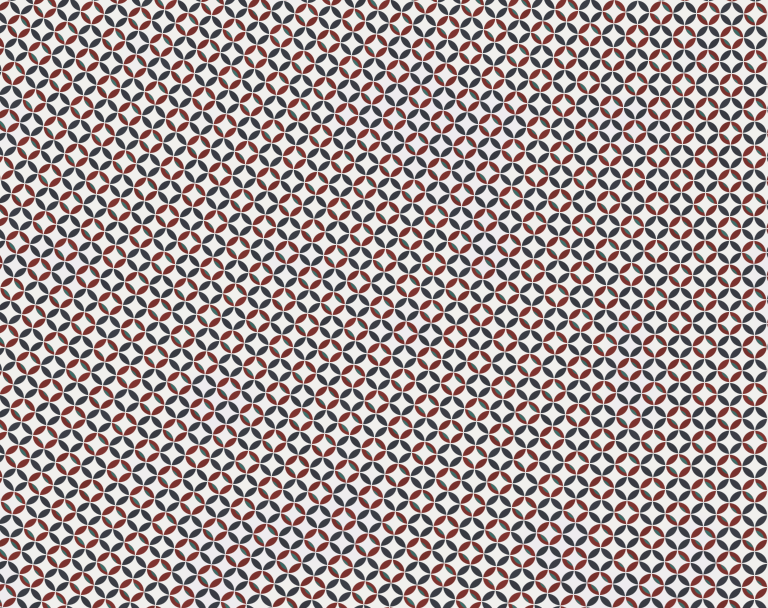
Write a Shadertoy shader that draws this pattern.

```glsl
const vec2  RINGS      = vec2(31.0, 32.2);  // rings per canvas width, along x and y
const float ROW_TILT   = 0.16;              // slope of the rows at the left edge
const float COLUMN_LEAN = 0.12;             // lean of the columns at the left edge
const float RIPPLE     = 0.005;             // uneven drape of the cloth
const float GAP        = 0.036;             // trim around each petal
const float LEAF_REACH = 0.70;              // reach of the teal leaf from the ring centre
const float LEAF_SPREAD = 0.14;             // variation of that reach

const vec3 PAPER    = vec3(0.945, 0.942, 0.930);
const vec3 LAVENDER = vec3(0.925, 0.910, 0.940);
const vec3 CHARCOAL = vec3(0.225, 0.235, 0.265);
const vec3 RED      = vec3(0.480, 0.195, 0.180);
const vec3 TEAL     = vec3(0.240, 0.430, 0.410);

float hash(vec2 p) {
    vec3 q = fract(vec3(p.xyx) * 0.1031);
    q += dot(q, q.yzx + 33.33);
    return fract((q.x + q.y) * q.z);
}

float noise(vec2 p) {
    vec2 i = floor(p), f = fract(p);
    f = f * f * (3.0 - 2.0 * f);
    return mix(mix(hash(i), hash(i + vec2(1, 0)), f.x),
               mix(hash(i + vec2(0, 1)), hash(i + vec2(1, 1)), f.x), f.y);
}

// Rows slope on the left and level out towards the right.
vec2 drape(vec2 p) {
    float lean = COLUMN_LEAN * (1.0 - p.x);
    float drop = ROW_TILT * (p.x - 0.5 * p.x * p.x);
    vec2 ripple = vec2(noise(p * 4.0), noise(p * 4.0 + 17.0)) - 0.5;
    return p + vec2(-lean * (p.y - 0.4), drop) + RIPPLE * ripple;
}

// Overlap of a circle about the ring centre with one about the cell corner.
float lens(vec2 a, float ringRadius) {
    return max(length(a) - ringRadius, length(a - 1.0) - 1.0);
}

float cover(float d, float blur) {
    return smoothstep(blur, -blur, d);
}

void mainImage(out vec4 fragColor, in vec2 fragCoord) {
    vec2 p = fragCoord / iResolution.x;
    vec2 g = drape(p) * RINGS;
    vec2 cell = floor(g);
    vec2 u = fract(g) - 0.5;
    vec2 a = 2.0 * abs(u);
    float blur = 1.5 * RINGS.x / iResolution.x;

    // Cloth with faint tinted patches
    float patches = smoothstep(0.55, 0.85, noise(p * 11.0 + 5.0));
    vec3 color = mix(PAPER, LAVENDER, 0.6 * patches);

    // Rings alternate between charcoal and red
    bool isRed = mod(cell.x + cell.y, 2.0) > 0.5;
    vec3 ink = isRed ? RED : CHARCOAL;

    // Teal leaf on the inner side of two opposite red petals
    if (isRed && u.x * u.y > 0.0) {
        float petalId = hash(cell + 0.37 * sign(u));
        float reach = LEAF_REACH + LEAF_SPREAD * (petalId - 0.5);
        ink = mix(ink, TEAL, cover(lens(a, reach) + GAP, blur));
    }

    // Small differences in ink density
    ink *= 0.95 + 0.10 * hash(cell * 2.0 + step(0.0, u));

    color = mix(color, ink, cover(lens(a, 1.0) + GAP, blur));
    fragColor = vec4(color, 1.0);
}
```
